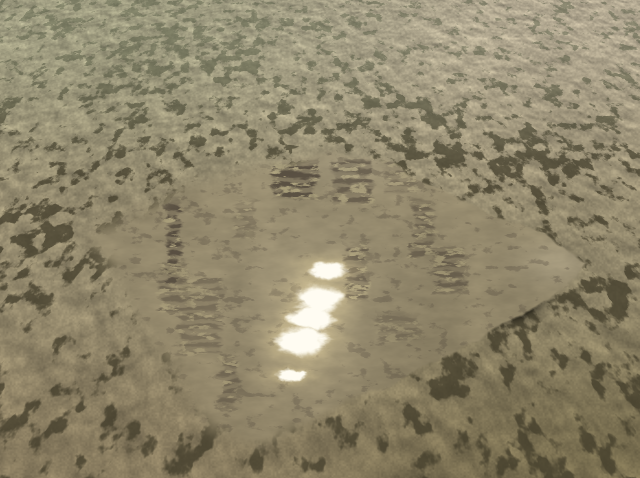
Give the GLSL for this texture, as a WebGL 2 fragment shader.

```glsl
#version 300 es
precision highp float;
uniform vec2 u_resolution;
out vec4 fragColor;

const vec2 SHORE[13] = vec2[13](
  vec2(.70, .685), vec2(.82, .66), vec2(.94, .59), vec2(1.115, .52), vec2(1.228, .45),
  vec2(1.19, .40), vec2(1.09, .345), vec2(.836, .207), vec2(.54, .065), vec2(.44, .10),
  vec2(.32, .29), vec2(.19, .51), vec2(.40, .615));

// Each patch is centre.xy, radius.zw.
const vec4 CLUMPS[11] = vec4[11](
  vec4(.42, .90, .25, .09), vec4(1.12, .69, .22, .08), vec4(1.14, .29, .12, .08),
  vec4(.42, .07, .13, .09), vec4(.90, .18, .09, .06), vec4(.13, .48, .08, .06),
  vec4(.25, .30, .05, .05), vec4(.85, .75, .20, .05), vec4(1.25, .06, .14, .08),
  vec4(1.30, .36, .09, .05), vec4(.04, .11, .07, .08));
const vec4 PANES[12] = vec4[12](
  vec4(.364, .49, .014, .09), vec4(.618, .625, .044, .040), vec4(.737, .62, .039, .045),
  vec4(.84, .63, .03, .03), vec4(.885, .52, .022, .06), vec4(.94, .435, .032, .045),
  vec4(.747, .43, .022, .06), vec4(.42, .34, .045, .08), vec4(.835, .315, .045, .03),
  vec4(.48, .20, .018, .055), vec4(.51, .54, .02, .04), vec4(.365, .40, .03, .05));
const float PANE_DARKNESS[12] = float[12](1., 1., .75, .5, .65, .7, .75, .5, .4, .6, .4, .6);
const vec4 GLINTS[5] = vec4[5](
  vec4(.686, .434, .043, .018), vec4(.667, .372, .049, .032), vec4(.652, .334, .046, .025),
  vec4(.636, .287, .050, .032), vec4(.610, .215, .038, .012));

float hash(vec2 p) {
  vec3 q = fract(p.xyx * .1031);
  q += dot(q, q.yzx + 33.33);
  return fract((q.x + q.y) * q.z);
}

float noise(vec2 p) {
  vec2 i = floor(p), f = fract(p);
  f = f * f * (3. - 2. * f);
  return mix(mix(hash(i), hash(i + vec2(1, 0)), f.x),
             mix(hash(i + vec2(0, 1)), hash(i + vec2(1, 1)), f.x), f.y);
}

float fbm(vec2 p) {
  float sum = 0., amp = .53;
  for (int i = 0; i < 4; i++) {
    sum += amp * noise(p);
    p = mat2(1.6, 1.2, -1.2, 1.6) * p + 7.3;
    amp *= .5;
  }
  return sum;
}

float shoreDistance(vec2 p) {
  float d = 9., side = 1.;
  for (int i = 0, j = 12; i < 13; j = i, i++) {
    vec2 e = SHORE[j] - SHORE[i], w = p - SHORE[i];
    vec2 b = w - e * clamp(dot(w, e) / dot(e, e), 0., 1.);
    d = min(d, dot(b, b));
    bvec3 c = bvec3(p.y >= SHORE[i].y, p.y < SHORE[j].y, e.x * w.y > e.y * w.x);
    if (all(c) || !any(c)) side = -side;
  }
  return side * sqrt(d);
}

float falloff(vec2 p, vec4 patchArea) {
  vec2 q = (p - patchArea.xy) / patchArea.zw;
  return exp(-dot(q, q));
}

float boxMask(vec2 p, vec4 box, float soft) {
  vec2 d = abs(p - box.xy) - box.zw;
  return 1. - smoothstep(-soft, soft, max(d.x, d.y));
}

vec3 sandColor(vec2 p) {
  vec3 near = mix(vec3(.53, .48, .37), vec3(.47, .43, .31), smoothstep(.3, 1.3, p.x));
  vec3 far = mix(vec3(.63, .62, .51), vec3(.70, .66, .57), smoothstep(.2, 1.2, p.x));
  vec3 middle = vec3(.585, .545, .435);
  return mix(mix(near, middle, smoothstep(0., .55, p.y)), far, smoothstep(.5, 1., p.y));
}

vec3 drySand(vec2 p) {
  // Perspective shrinks the marks towards the far side.
  float depth = 1. / (1.75 - p.y);
  vec2 g = vec2((p.x - .67) * depth, depth * 1.35) * 34.;
  float density = 0.;
  for (int i = 0; i < 11; i++) density = max(density, falloff(p, CLUMPS[i]));
  float height = fbm(g);
  float slope = height - fbm(g + vec2(.12, .3));
  float mark = smoothstep(.57, .73, fbm(g * 1.5 + 19.) + .13 * density
             + .16 * (noise(g * .35) - .5));
  vec3 color = sandColor(p) * (1. + .45 * slope + .16 * (height - .5));
  color *= 1. + .10 * (fbm(p * 5.) - .5) + .10 * (noise(p * 260.) - .5);
  vec3 dark = mix(vec3(.25, .23, .16), vec3(.36, .38, .29), smoothstep(.6, .95, p.y));
  return mix(color, dark, mark * mix(.75, .5, smoothstep(.6, 1., p.y)));
}

vec3 wetSand(vec2 p) {
  vec2 ripple = vec2(fbm(p * vec2(35., 100.)), fbm(p * vec2(30., 70.) + 31.)) - .5;
  vec2 q = p + ripple * vec2(.035, .018);
  vec3 color = mix(sandColor(p), vec3(.57, .525, .415), .65);
  color *= 1. + .10 * (noise(vec2(q.x * 18., q.y * 3.)) - .5) + .14 * ripple.y;
  color += .07 * falloff(p, vec4(1.17, .45, .08, .05)) + .04 * falloff(p, vec4(.74, .66, .12, .05));
  // Reflected panes break into horizontal bands.
  float shade = .35 * smoothstep(.60, .75, fbm(p * vec2(42., 75.) + 8.));
  float pale = 0.;
  for (int i = 0; i < 12; i++) {
    float band = smoothstep(.25, .5, abs(fract(q.y * 52. + hash(vec2(i, 4))) - .5) + .14);
    float broken = smoothstep(.38, .58, fbm(p * vec2(50., 130.) + float(i)) + .08);
    float pane = boxMask(q, PANES[i], .006) * PANE_DARKNESS[i];
    shade = max(shade, pane * broken * mix(.35, 1., band));
    pale = max(pale, pane * (1. - broken));
  }
  color = mix(color, vec3(.29, .255, .215), shade * .8);
  color += vec3(.08, .08, .05) * pale;
  return color;
}

vec3 addGlints(vec3 color, vec2 p) {
  vec2 q = p + (vec2(fbm(p * vec2(28., 55.)), fbm(p * 45. + 12.)) - .5) * vec2(.05, .016);
  float core = 0., halo = 0.;
  for (int i = 0; i < 5; i++) {
    core = max(core, 1. - smoothstep(.65, 1.15, length((q - GLINTS[i].xy) / GLINTS[i].zw)));
    halo = max(halo, falloff(q, GLINTS[i] * vec4(1., 1., 1.35, 1.5)));
  }
  color += vec3(.22, .20, .13) * halo + .04 * falloff(p, vec4(.65, .33, .16, .20));
  return mix(color, vec3(1., .99, .95), core);
}

void main() {
  vec2 p = gl_FragCoord.xy / u_resolution.y;
  p.x *= 1.34 * u_resolution.y / u_resolution.x;
  float shore = shoreDistance(p) + .025 * (fbm(p * 22.) - .5);
  // The western shore fades gently; the eastern one is crisp.
  float soft = mix(.035, .004, smoothstep(.4, .85, p.x));
  float water = 1. - smoothstep(-soft, soft, shore);
  vec3 dry = drySand(p);
  float bank = exp(-abs(shore) * 90.) * falloff(p, vec4(1.10, .34, .07, .05));
  dry *= 1. - .55 * bank;
  vec3 color = addGlints(mix(dry, wetSand(p), water), p);
  fragColor = vec4(clamp(color, 0., 1.), 1.);
}
```
